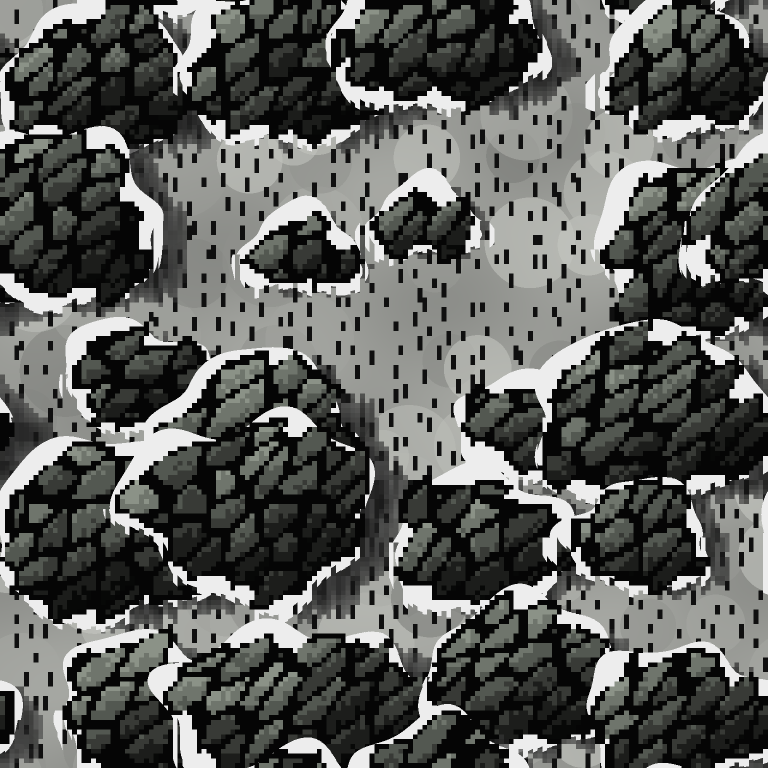
Reproduce this texture procedurally as a WebGL 1 fragment shader.

```glsl
precision highp float;
// Tiling pixel-art field of faceted dark boulders on grey tufted ground with white rims.
uniform vec2 u_resolution;

const float TAU = 6.28319;
const float BLOCKS = 160.0; // pixel-art blocks across the tile

vec2 hash2(vec2 c) {
  return fract(sin(vec2(dot(c, vec2(127.1, 311.7)), dot(c, vec2(269.5, 183.3)))) * 43758.5);
}

// Sheared cellular noise: xy = offset to facet centre, z = edge distance, w = facet tone
vec4 facet(vec2 p) {
  p += 0.012 * sin(TAU * (vec2(3.0, 2.0) * p.yx + vec2(0.1, 0.6)));
  vec2 q = vec2(18.0 * p.x, 24.0 * p.y - 16.0 * p.x);
  vec2 nearest = vec2(0.0);
  float first = 9.0, second = 9.0, tone = 0.0;
  for (int j = -1; j <= 1; j++) {
    for (int i = -1; i <= 1; i++) {
      vec2 cell = floor(q) + vec2(float(i), float(j));
      vec2 id = cell + floor(cell.x / 18.0) * vec2(-18.0, 16.0);
      id.y = mod(id.y, 24.0);
      vec2 offset = cell + 0.1 + 0.8 * hash2(id) - q;
      float d = length(offset);
      if (d < first) {
        second = first;
        first = d;
        nearest = offset;
        tone = hash2(id + 41.0).x;
      } else {
        second = min(second, d);
      }
    }
  }
  float dx = nearest.x / 18.0;
  return vec4(dx, (nearest.y + 16.0 * dx) / 24.0, second - first, tone);
}

// Signed distance (approximate) to a lobed ellipse
float rockEdge(vec2 v, vec2 radius, float seed) {
  vec2 n = v / radius;
  float a = atan(n.y, n.x + 0.0001);
  float lobes = 0.1 * sin(3.0 * a + TAU * seed) + 0.05 * sin(7.0 * a + 20.0 * seed);
  return (length(n) - 1.0 - lobes) * radius.y;
}

// Soft grey discs with short upright grass ticks
vec3 ground(vec2 p, vec2 block) {
  float tone = 0.6 + 0.05 * sin(TAU * (2.0 * p.x + p.y)) * sin(TAU * (3.0 * p.y - p.x));
  for (int j = -1; j <= 1; j++) {
    for (int i = -1; i <= 1; i++) {
      vec2 cell = floor(p * 10.0) + vec2(float(i), float(j));
      vec2 id = mod(cell, 10.0);
      vec2 look = hash2(id + 5.0);
      float d = length(p * 10.0 - cell - hash2(id));
      if (d < 0.3 + 0.35 * look.x) tone = mix(tone, 0.48 + 0.3 * look.y, 0.6);
    }
  }
  float column = floor(block.x / 4.0);
  float y = block.y + floor(5.0 * hash2(vec2(column, 3.0)).x);
  vec2 h = hash2(vec2(column, mod(floor(y / 5.0), 32.0)) + 60.0);
  bool tick = mod(block.x, 4.0) == floor(h.x * 4.0) && mod(y, 5.0) < 2.0 + step(0.45, h.y);
  if (tick && h.y > 0.12) tone = 0.06;
  return tone * vec3(1.0, 1.01, 0.98);
}

vec3 scene(vec2 p) {
  vec2 block = floor(p * BLOCKS);
  vec2 s = (block + 0.5) / BLOCKS;
  vec3 color = ground(p, block);
  vec4 f = facet(s);
  float comb = hash2(vec2(block.x, 7.0)).x;
  float streak = hash2(vec2(block.x, floor(block.y / 4.0))).y;
  float grain = hash2(block + 0.5).x - 0.5;
  float rimNoise = sin(TAU * (5.0 * p.x + 3.0 * p.y)) + sin(TAU * (4.0 * p.y - 7.0 * p.x));
  vec2 grid = vec2(4.0, 5.0);

  // Rocks from back (top) to front (bottom)
  for (int j = 0; j < 3; j++) {
    for (int i = 0; i < 3; i++) {
      vec2 cell = floor(p * grid) + vec2(float(i) - 1.0, 1.0 - float(j));
      vec2 id = mod(cell, grid);
      vec2 look = hash2(id + 17.0);
      vec2 centre = (cell + 0.2 + 0.6 * hash2(id + 2.0)) / grid;
      vec2 radius = mix(0.05, 0.165, look.x) * vec2(1.0, 0.72);
      vec2 n = (s - centre) / radius;

      // Streaky shadow to the lower right
      vec2 fall = s - centre - vec2(0.35, -0.15) * radius + vec2(0.0, 0.022 * (comb - 0.5));
      float shade = rockEdge(fall, radius, look.y);
      if (shade < 0.0) {
        float cover = 0.55 + 0.4 * clamp(-shade * 40.0, 0.0, 1.0);
        color = mix(color, vec3(0.08 + 0.15 * streak), cover);
      }

      // White rim, ragged underneath and thin on the right
      float rim = 0.011 + 0.006 * rimNoise - 0.008 * smoothstep(0.0, 1.0, n.x);
      if (n.y < 0.0) rim += 0.016 * (comb - 0.5);
      if (rockEdge(p - centre, radius, look.y) < rim) color = vec3(0.93);

      // Faceted body lit from the upper left
      float body = rockEdge(s + 0.45 * f.xy - centre, radius, look.y);
      if (body < 0.0) {
        vec2 light = vec2(-0.5, 0.8);
        float tone = 0.1 + 0.36 * smoothstep(-0.9, 0.8, dot(n, light));
        tone = tone * (0.5 + 0.7 * f.w) - 3.5 * dot(f.xy, light) + 0.09 * grain;
        tone = clamp(floor(tone * 9.0 + 0.5) / 9.0, 0.03, 0.62);
        if (f.z < 0.2 || body > -0.005) tone = 0.02;
        color = tone * vec3(0.98, 1.03, 0.95);
      }
    }
  }
  return color;
}

void main() {
  // Four samples per pixel smooth the block edges
  vec3 sum = vec3(0.0);
  for (int k = 0; k < 4; k++) {
    vec2 jitter = vec2(mod(float(k), 2.0), floor(float(k) / 2.0)) * 0.5 - 0.25;
    sum += scene((gl_FragCoord.xy + jitter) / u_resolution);
  }
  gl_FragColor = vec4(sum / 4.0, 1.0);
}
```
